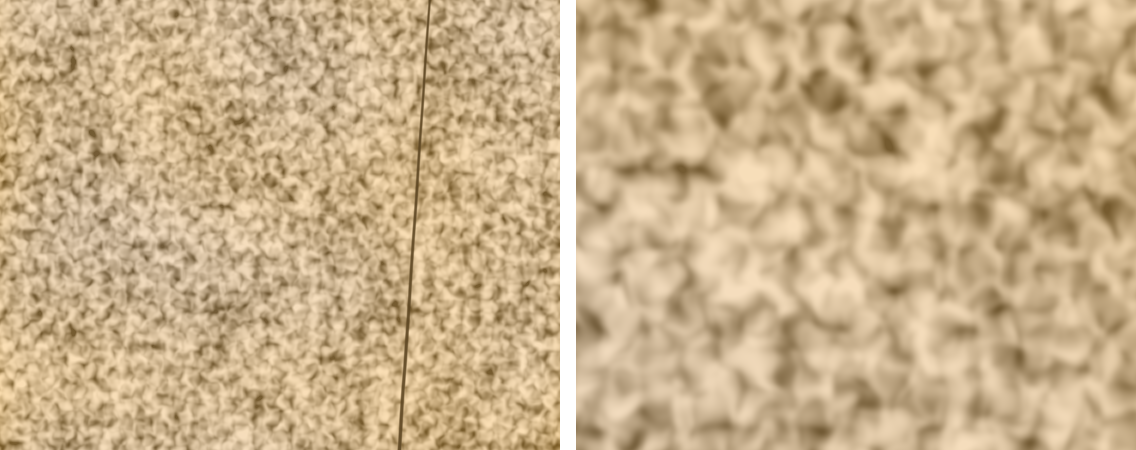
Left: the whole. Right: its middle third, enlarged.
Write a Shadertoy shader that draws this texture.

```glsl
// Draws a mottled sandy stone slab crossed by one thin, slightly tilted dark seam.
#define GRAIN_FREQ 39.0
#define FINE_FREQ 74.0
#define PATCH_FREQ 6.0
#define WARP_AMOUNT 0.007
#define CONTRAST 0.095
#define DARK_SKEW 0.012
#define TINT_AMOUNT 0.10
#define SEAM_BOTTOM_X 0.887
#define SEAM_TOP_X 0.955
#define STONE_COLOR vec3(0.80, 0.70, 0.55)
#define SEAM_COLOR vec3(0.36, 0.27, 0.13)

// Random unit gradient for a lattice point
vec2 latticeGradient(vec2 cell) {
    vec3 h = fract(cell.xyx * vec3(0.1031, 0.1030, 0.0973));
    h += dot(h, h.yzx + 33.33);
    float angle = 6.28319 * fract((h.x + h.y) * h.z);
    return vec2(cos(angle), sin(angle));
}

// Gradient noise, centred on zero
float gradientNoise(vec2 p) {
    vec2 cell = floor(p);
    vec2 f = fract(p);
    vec2 u = f * f * f * (f * (f * 6.0 - 15.0) + 10.0);
    vec2 e = vec2(0.0, 1.0);
    float a = dot(latticeGradient(cell), f);
    float b = dot(latticeGradient(cell + e.yx), f - e.yx);
    float c = dot(latticeGradient(cell + e.xy), f - e.xy);
    float d = dot(latticeGradient(cell + e.yy), f - e.yy);
    return mix(mix(a, b, u.x), mix(c, d, u.x), u.y);
}

// Layered grain height, scaled to about unit deviation
float stoneGrain(vec2 p) {
    vec2 warp = vec2(gradientNoise(p * 46.0 + 17.3), gradientNoise(p * 46.0 + 71.9));
    vec2 q = p + WARP_AMOUNT * warp;
    q.y *= 0.92;
    float grain = gradientNoise(q * GRAIN_FREQ + 5.2);
    grain += 0.65 * gradientNoise(q * FINE_FREQ + 43.7);
    grain += 0.30 * gradientNoise(q * GRAIN_FREQ * 0.4 + 91.1);
    grain += 0.35 * gradientNoise(p * PATCH_FREQ + 28.6);
    return clamp(grain * 3.6, -2.7, 2.7);
}

// Broad warm and grey zones, warmest along the side edges
float warmth(vec2 p, float aspect) {
    float edge = min(p.x, aspect - p.x);
    float zones = gradientNoise(p * 2.3 + 12.4);
    return zones + 0.45 * exp(-edge * 14.0) - 0.04;
}

// Coverage of the seam, which widens towards the bottom
float seamMask(vec2 p, float pixel) {
    float center = mix(SEAM_BOTTOM_X, SEAM_TOP_X, p.y);
    center += 0.0012 * gradientNoise(vec2(p.y * 9.0, 3.5));
    float halfWidth = mix(0.0038, 0.0024, p.y);
    float soft = max(pixel, 0.0018);
    return 1.0 - smoothstep(halfWidth - soft, halfWidth + soft, abs(p.x - center));
}

void mainImage(out vec4 fragColor, in vec2 fragCoord) {
    vec2 p = fragCoord / iResolution.y;
    float aspect = iResolution.x / iResolution.y;

    // Grain tone with a longer tail into the darks
    float grain = stoneGrain(p);
    float tone = CONTRAST * grain - DARK_SKEW * grain * grain;
    vec3 color = STONE_COLOR + tone * vec3(1.0, 1.0, 1.04);

    // Uneven staining
    color += TINT_AMOUNT * warmth(p, aspect) * vec3(0.45, 0.1, -0.7);

    // Seam
    color = mix(color, SEAM_COLOR, 0.9 * seamMask(p, 1.0 / iResolution.y));
    fragColor = vec4(clamp(color, 0.0, 1.0), 1.0);
}
```
